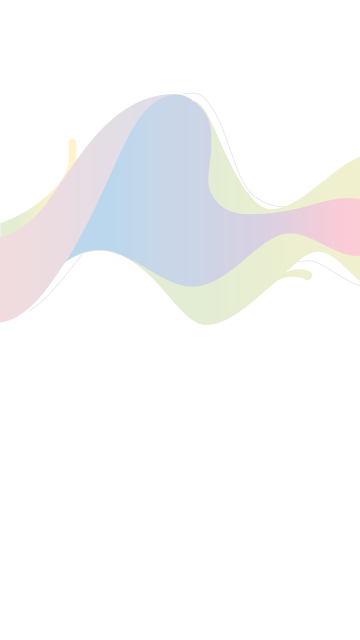
A WebGL 1 fragment shader for this background:

```glsl
precision highp float;
// Pastel ribbon waves in green, pink and blue flowing across a white canvas.

uniform vec2 u_resolution;

// Cubic between two knots (x, y, slope); returns height and slope.
vec2 span(float x, vec3 a, vec3 b) {
  float w = b.x - a.x;
  float t = clamp((x - a.x) / w, 0.0, 1.0);
  float rise = b.y - a.y;
  float k = 3.0 * rise - w * (2.0 * a.z + b.z);
  float m = w * (a.z + b.z) - 2.0 * rise;
  float height = a.y + t * (w * a.z + t * (k + t * m));
  return vec2(height, a.z + t * (2.0 * k + 3.0 * t * m) / w);
}

vec2 curve(float x, vec3 a, vec3 b, vec3 c, vec3 d) {
  if (x < b.x) return span(x, a, b);
  if (x < c.x) return span(x, b, c);
  return span(x, c, d);
}

vec2 curve(float x, vec3 a, vec3 b, vec3 c, vec3 d, vec3 e, vec3 f) {
  if (x < c.x) return curve(x, a, b, c, d);
  return curve(x, c, d, e, f);
}

// Antialiased coverage of a signed distance, positive inside.
float cover(float d) {
  return clamp(0.5 + d * u_resolution.x / 4.32, 0.0, 1.0);
}

// Signed distance to a curve, positive below it.
float under(vec2 p, vec2 c) {
  return (c.x - p.y) * inversesqrt(1.0 + c.y * c.y);
}

float hairline(vec2 p, vec2 c, float start, float end) {
  return 0.1 * cover(0.005 - abs(under(p, c))) * step(start, p.x) * step(p.x, end);
}

// Yellow-green sweep at the left, ending in a rounded upright tip.
float sweepMask(vec2 p) {
  vec2 left = curve(p.y, vec3(5.0, 0.0, 2.7), vec3(5.28, 0.5, 1.25),
                    vec3(5.55, 0.755, 0.55), vec3(5.75, 0.823, 0.0));
  float body = min(-under(p.yx, left), 0.915 - p.x);
  float stem = cover(body) * step(4.8, p.y) * step(p.y, 5.97);
  return max(stem, cover(0.046 - length(p - vec2(0.869, 5.97))));
}

// Wide green wave behind the ribbon, with a small curl at the right.
float greenMask(vec2 p) {
  vec2 top = curve(p.x, vec3(0.78, 4.53, 0.8), vec3(2.0, 6.0, 1.0), vec3(2.35, 6.46, -0.4),
                   vec3(2.62, 6.03, -2.3), vec3(3.25, 5.17, 0.0), vec3(4.32, 5.8, 0.4));
  vec2 bottom = curve(p.x, vec3(0.78, 4.53, 0.7), vec3(1.2, 4.67, 0.0), vec3(1.84, 4.33, -1.0),
                      vec3(2.47, 3.78, 0.0), vec3(3.3, 4.29, 0.85), vec3(3.82, 4.66, 0.0));
  if (p.x > 3.82) bottom = span(p.x, vec3(3.82, 4.66, 0.0), vec3(4.32, 4.3, -0.9));
  float wave = cover(under(p, top)) * cover(-under(p, bottom)) * step(0.78, p.x);
  vec2 spine = span(p.x, vec3(3.3, 4.32, 0.6), vec3(3.69, 4.375, -0.4));
  float radius = mix(0.02, 0.055, smoothstep(3.3, 3.69, p.x));
  float curl = cover(radius - abs(under(p, spine))) * step(3.3, p.x) * step(p.x, 3.69);
  curl = max(curl, cover(0.055 - length(p - vec2(3.69, 4.375))));
  return max(wave, curl);
}

// Pink fold rising from the left edge to the crest.
float pinkMask(vec2 p) {
  vec2 top = curve(p.x, vec3(0.0, 4.83, 0.3), vec3(0.6, 5.3, 1.45), vec3(1.2, 6.11, 1.05),
                   vec3(2.08, 6.55, 0.0));
  vec2 bottom = curve(p.x, vec3(0.0, 3.81, 0.1), vec3(0.4, 4.03, 0.95), vec3(0.78, 4.53, 1.5),
                      vec3(2.08, 6.3, 0.8));
  return cover(under(p, top)) * cover(-under(p, bottom)) * step(p.x, 2.12);
}

// Blue ribbon with an overhanging crest, narrowing toward the right.
float blueMask(vec2 p) {
  vec2 bottom = curve(p.x, vec3(0.78, 4.53, 0.8), vec3(1.2, 4.68, 0.0), vec3(2.31, 4.24, 0.0),
                      vec3(2.88, 4.52, 0.83), vec3(3.48, 4.88, 0.0), vec3(4.28, 4.61, 0.0));
  vec2 crest = curve(p.x, vec3(0.78, 4.53, 1.5), vec3(1.3, 5.53, 2.2), vec3(1.65, 6.23, 1.45),
                     vec3(2.1, 6.545, 0.1), vec3(2.4, 6.4, -1.0), vec3(2.7, 6.1, -1.0));
  vec2 overhang = curve(p.y, vec3(5.24, 2.62, -0.95), vec3(5.52, 2.5, 0.0),
                        vec3(5.92, 2.535, 0.0), vec3(6.4, 2.4, -0.95));
  vec2 tail = curve(p.x, vec3(2.62, 5.24, -0.95), vec3(3.0, 5.11, 0.0),
                    vec3(3.7, 5.21, 0.28), vec3(4.32, 5.29, -0.2));
  float top = under(p, crest);
  if (p.x > 2.62) top = under(p, tail);
  else if (p.x > 2.1 && p.y < 6.4) top = p.y > 5.24 ? under(p.yx, overhang) : 1.0;
  return cover(top) * cover(-under(p, bottom)) * step(0.78, p.x);
}

void main() {
  // The canvas spans 4.32 by 7.68 units.
  vec2 p = gl_FragCoord.xy / u_resolution * vec2(4.32, 7.68);
  float x = mix(p.x, floor(p.x * 14.0 + 0.5) / 14.0, 0.6); // faint vertical bands

  // Horizontal colour ramps
  vec3 sweep = mix(vec3(0.89, 0.93, 0.82), vec3(1.0, 0.95, 0.8), smoothstep(0.1, 0.8, x));
  vec3 green = mix(vec3(0.89, 0.93, 0.83), vec3(0.94, 0.94, 0.81), smoothstep(2.2, 4.2, x));
  vec3 pink = mix(vec3(0.945, 0.86, 0.87), vec3(0.87, 0.87, 0.915), clamp(x / 2.0, 0.0, 1.0));
  vec3 blue = mix(vec3(0.73, 0.845, 0.93), vec3(0.79, 0.84, 0.91), smoothstep(1.2, 2.1, x));
  blue = mix(blue, vec3(0.84, 0.82, 0.885), smoothstep(2.1, 3.1, x));
  blue = mix(blue, vec3(0.98, 0.8, 0.84), smoothstep(2.9, 4.3, x));

  // Fine outlines
  float lines = hairline(p, curve(p.x, vec3(2.2, 6.55, 0.1), vec3(2.35, 6.56, -0.1),
    vec3(2.62, 6.25, -2.0), vec3(2.9, 5.53, -2.0), vec3(3.2, 5.24, -0.5), vec3(3.45, 5.2, 0.0)), 2.2, 3.45);
  lines += hairline(p, curve(p.x, vec3(3.5, 4.52, 0.3), vec3(3.7, 4.55, 0.0),
    vec3(4.0, 4.42, -0.6), vec3(4.32, 4.25, -0.3)), 3.5, 4.32);
  lines += hairline(p, span(p.x, vec3(0.35, 3.95, 0.6), vec3(1.0, 4.65, 1.3)), 0.35, 1.0);

  // Layers from back to front
  vec3 color = vec3(1.0 - lines);
  color = mix(color, sweep, sweepMask(p));
  color = mix(color, green, greenMask(p));
  color = mix(color, pink, pinkMask(p));
  color = mix(color, blue, blueMask(p));
  gl_FragColor = vec4(color, 1.0);
}
```
